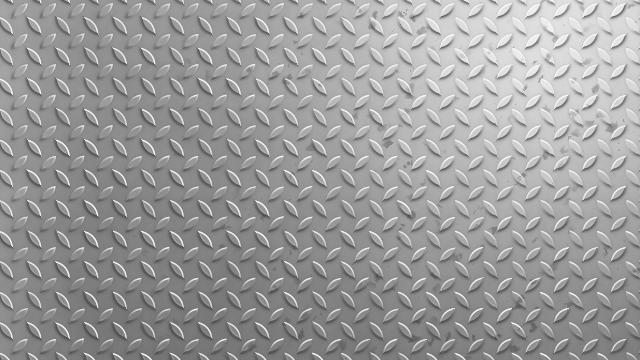
Write a WebGL 2 fragment shader that draws this texture.

```glsl
#version 300 es
precision highp float;
// Steel tread plate: two interleaved lattices of raised almond-shaped lugs.
// Each lug is a vesica distance field with a bevel lit by a lamp at upper right;
// cellular noise and layered sines add smudges, specks and a faint grain.
uniform vec2 u_resolution;
out vec4 fragColor;

// Lengths are fractions of the canvas height.
const vec2 CELL = vec2(0.0792, 0.0847);
const vec2 LATTICE_ORIGIN = vec2(0.7285, 0.5896);
const vec2 FALLING_SIZE = vec2(0.0115, 0.0315);  // half width, half length
const vec2 RISING_SIZE = vec2(0.0112, 0.0295);
const float FALLING_ANGLE = 2.26;
const float RISING_ANGLE = 0.75;
const float RIM_INSET = 0.0022;
const float RIM_HALF_WIDTH = 0.0021;
const float SHADOW_REACH = 0.008;
const vec2 LAMP = vec2(1.25, 1.8);
const vec2 GLOW_CENTER = vec2(1.52, 0.92);
const vec2 GLOW_FALLOFF = vec2(2.1, 2.3);
const float STEEL = 0.455;
const float GLOW = 0.32;
const float RIM_LIGHT = 0.97;
const float RIM_DARK = 0.24;

vec2 hash2(vec2 p) {
    vec3 q = fract(vec3(p.xyx) * vec3(0.1031, 0.103, 0.0973));
    q += dot(q, q.yzx + 33.33);
    return fract((q.xx + q.yz) * q.zy);
}

// Cellular noise: distance to the nearest point, and that point's random value.
vec2 cellular(vec2 p) {
    vec2 base = floor(p), nearest = vec2(9.0, 0.0);
    for (int j = -1; j <= 1; j++) {
        for (int i = -1; i <= 1; i++) {
            vec2 id = base + vec2(i, j);
            float dist = length(id + hash2(id) - p);
            if (dist < nearest.x) nearest = vec2(dist, hash2(id + 71.0).x);
        }
    }
    return nearest;
}

float layeredSines(vec2 p) {
    float sum = 0.0, gain = 0.5;
    for (int i = 0; i < 4; i++) {
        sum += gain * sin(p.x + 1.7 * sin(p.y)) * cos(p.y - 1.3 * sin(p.x));
        p = mat2(1.5, 1.2, -1.2, 1.5) * p + 2.3;
        gain *= 0.6;
    }
    return sum;
}

// Vesica with its tips on the y axis; offset is the arc center's distance.
float vesica(vec2 p, vec2 size, float offset) {
    p = abs(p);
    bool beyondTip = (p.y - size.y) * offset > p.x * size.y;
    return beyondTip ? length(p - vec2(0.0, size.y))
                     : length(p + vec2(offset, 0.0)) - offset - size.x;
}

float stroke(float d, float halfWidth, float soft) {
    return 1.0 - smoothstep(halfWidth - soft, halfWidth + soft, abs(d));
}

// Shades one lattice of lugs over the given plate tone.
float addLugs(float tone, vec2 p, vec2 origin, vec2 size, float angle, float soft) {
    vec2 grid = (p - origin) / CELL + 0.5;
    vec2 id = floor(grid), random = hash2(id + angle * 40.0 + 100.0);
    vec2 local = (fract(grid) - 0.5) * CELL + (random - 0.5) * 0.0014;
    angle += (random.x - 0.5) * 0.07;
    vec2 along = vec2(cos(angle), sin(angle));
    vec2 across = vec2(along.y, -along.x);
    vec2 q = vec2(dot(local, across), dot(local, along));
    float offset = (size.y * size.y - size.x * size.x) / (2.0 * size.x);
    float d = vesica(q, size, offset);

    // Outward bevel normal against the direction to the lamp
    vec2 n = normalize(vec2(q.x + (q.x < 0.0 ? -offset : offset), q.y));
    float facing = dot(across * n.x + along * n.y, normalize(LAMP - p));
    float lit = smoothstep(-0.15, 0.85, facing);
    float shaded = smoothstep(0.1, 0.9, -facing);

    // Contact shadow, raised top, then the bevel lines
    float inside = 1.0 - smoothstep(-soft, soft, d);
    float shadow = exp(-max(d, 0.0) / SHADOW_REACH * 2.5) * (1.0 - inside);
    tone *= 1.0 - shadow * (0.08 + 0.36 * shaded);
    tone = mix(tone, tone * (1.0 + 0.05 * random.y) + 0.015, inside);
    float rim = stroke(d + RIM_INSET, RIM_HALF_WIDTH, soft);
    float wear = 0.75 + 0.25 * random.x;
    tone = mix(tone, RIM_LIGHT, rim * lit * wear);
    tone = mix(tone, RIM_DARK, rim * shaded * 0.75 * wear);
    float innerGlint = stroke(d + 3.0 * RIM_INSET, RIM_HALF_WIDTH * 0.7, soft);
    return mix(tone, RIM_LIGHT, innerGlint * shaded * 0.28 * random.y);
}

float plate(vec2 p) {
    vec2 fromGlow = p - GLOW_CENTER;
    float glow = exp(-dot(fromGlow * fromGlow, GLOW_FALLOFF));
    float tone = STEEL + 0.11 * p.y + GLOW * glow + 0.09 * exp(-7.0 * p.x);
    // Broad smudges and fine grain
    float smudge = layeredSines(p * 9.0);
    tone += 0.022 * smudge + 0.012 * layeredSines(p * vec2(70.0, 45.0));
    // Ragged dirt specks, densest toward the brighter side
    vec2 speck = cellular(p * 24.0 + 0.35 * layeredSines(p * 60.0));
    float radius = 0.34 * smoothstep(0.62, 1.0, speck.y);
    float dirt = 1.0 - smoothstep(radius * 0.4, radius + 0.06, speck.x);
    float dirtZone = smoothstep(0.1, 1.0, p.x) * smoothstep(-0.4, 0.4, smudge);
    return tone * (1.0 - 0.26 * dirt * dirtZone);
}

void main() {
    vec2 p = gl_FragCoord.xy / u_resolution.y;
    float soft = 0.6 / u_resolution.y;
    float tone = plate(p);
    tone = addLugs(tone, p, LATTICE_ORIGIN, FALLING_SIZE, FALLING_ANGLE, soft);
    tone = addLugs(tone, p, LATTICE_ORIGIN + 0.5 * CELL, RISING_SIZE, RISING_ANGLE, soft);
    fragColor = vec4(vec3(clamp(tone, 0.0, 1.0)), 1.0);
}
```
